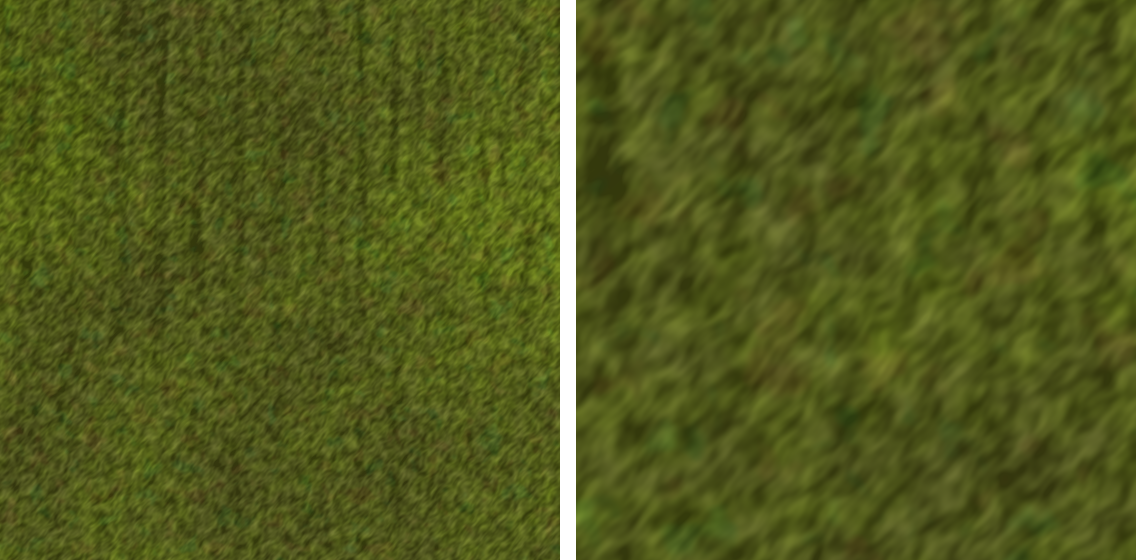
Left: the whole. Right: its middle third, enlarged.
This texture is drawn by a Shadertoy shader. Its source:

```glsl
float hash(vec2 p) {
    uvec2 q = uvec2(ivec2(p) + 4096);
    uint n = q.x * 1597334677u ^ q.y * 3812015801u;
    n = (n ^ (n >> 15)) * 2246822519u;
    n = (n ^ (n >> 13)) * 3266489917u;
    return float((n ^ (n >> 16)) >> 8) / 16777216.0;
}

float cornerSlope(vec2 cell, vec2 offset) {
    float angle = 6.28318 * hash(cell);
    return dot(vec2(cos(angle), sin(angle)), offset);
}

// Gradient noise, roughly -1 to 1
float noise(vec2 p) {
    vec2 cell = floor(p), f = p - cell;
    vec2 s = f * f * f * (f * (f * 6.0 - 15.0) + 10.0);
    vec2 e = vec2(1.0, 0.0);
    float low = mix(cornerSlope(cell, f), cornerSlope(cell + e, f - e), s.x);
    float high = mix(cornerSlope(cell + e.yx, f - e.yx), cornerSlope(cell + 1.0, f - 1.0), s.x);
    return 1.4 * mix(low, high, s.y);
}

float fbm(vec2 p, int octaves) {
    float sum = 0.0, weight = 1.0;
    for (int i = 0; i < octaves; i++) {
        sum += weight * noise(p);
        p = p * 2.03 + vec2(17.3, 9.1);
        weight *= 0.55;
    }
    return sum;
}

// Short blades leaning up and to the right
float grassGrain(vec2 uv, float lean) {
    vec2 along = vec2(cos(lean), sin(lean));
    vec2 p = vec2(dot(uv, vec2(-along.y, along.x)), dot(uv, along));
    p.x += 0.003 * noise(uv * 40.0);
    float blades = noise(p * vec2(105.0, 48.0));
    float fine = noise(p * vec2(185.0, 90.0) + 31.0);
    float clumps = noise(p * vec2(48.0, 27.0) + 73.0);
    return 0.48 * blades + 0.27 * fine + 0.26 * clumps;
}

// Dark, broken vertical grooves with uneven depth
float furrows(vec2 uv, float count) {
    float fan = 0.07 * (uv.x - 0.42) * (uv.y - 0.5);
    float wobble = 0.006 * noise(uv * vec2(6.0, 9.0)) + 0.003 * noise(uv * 35.0);
    float x = (uv.x + fan - 0.02 * uv.y + wobble) * count;
    float row = floor(x);
    float center = 0.5 + 0.24 * (hash(vec2(row, 5.0)) - 0.5);
    float groove = 1.0 - smoothstep(0.02, 0.20, abs(x - row - center));
    float broken = smoothstep(-0.5, 0.5, noise(vec2(row * 7.3, uv.y * 6.0)));
    return groove * broken * mix(0.4, 1.0, hash(vec2(row, 11.0)));
}

vec3 ramp(vec3 dark, vec3 middle, vec3 light, float t) {
    return t < 0.5 ? mix(dark, middle, 2.0 * t) : mix(middle, light, 2.0 * t - 1.0);
}

void mainImage(out vec4 fragColor, in vec2 fragCoord) {
    vec2 uv = fragCoord / iResolution.y;

    // Broad growth: lush edges around a dull middle
    float patches = fbm(uv * vec2(4.0, 3.0) + 2.7, 4);
    float rightEdge = smoothstep(0.62, 1.0, uv.x) * smoothstep(0.0, 0.4, uv.y);
    float upperLeft = smoothstep(0.32, 0.05, uv.x) * smoothstep(0.3, 0.75, uv.y);
    float lush = 0.28 + 0.50 * rightEdge + 0.50 * upperLeft + 0.40 * patches;
    lush += 0.35 * noise(uv * 32.0 + 12.0) + 0.12 * noise(uv * 75.0);
    lush = clamp(lush, 0.0, 1.0);

    // Light and shade
    float rowDepth = mix(0.35, 1.0, smoothstep(0.1, 0.7, uv.y));
    float tone = 0.51 + grassGrain(uv, 0.85);
    tone -= rowDepth * (0.40 * furrows(uv, 13.5) + 0.20 * furrows(uv + 0.37, 27.0));
    tone += 0.13 * rowDepth * noise(uv * vec2(38.0, 4.5));
    tone += 0.14 * patches + 0.18 * rightEdge + 0.05 * upperLeft;
    tone = clamp(tone, 0.0, 1.15);

    // Dull and lush grass colours
    vec3 dull = ramp(vec3(0.205, 0.215, 0.055), vec3(0.310, 0.332, 0.118), vec3(0.415, 0.435, 0.190), tone);
    vec3 green = ramp(vec3(0.205, 0.245, 0.030), vec3(0.315, 0.375, 0.070), vec3(0.440, 0.515, 0.120), tone);
    vec3 color = mix(dull, green, lush);

    // Small soil stains and cool leaves
    float tint = fbm(uv * 21.0 + 51.0, 3);
    color += vec3(0.025, -0.012, 0.008) * smoothstep(0.25, 0.8, tint);
    color += vec3(-0.035, 0.012, 0.015) * smoothstep(0.3, 0.9, -tint);

    fragColor = vec4(clamp(color, 0.0, 1.0), 1.0);
}
```
